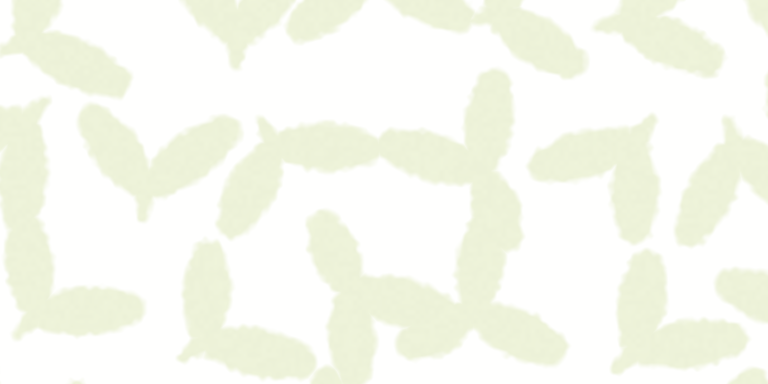
This pattern is drawn by a Shadertoy shader. Its source:

```glsl
// Pale green leaf sprigs scattered over a white ground, with soft ragged edges.
#define CELL 0.385        // spacing of sprigs, in canvas heights
#define JITTER 0.12       // random shift of each sprig
#define LEAF_LENGTH 0.20  // spine length of a leaf
#define LEAF_RADIUS 0.063 // half width at the middle of a leaf
#define EDGE_SOFT 0.010   // half width of the edge blend
#define EDGE_RAGGED 0.012 // depth of the edge wobble
#define MOTTLE 0.012      // faint unevenness of the green
#define WHITE vec3(1.0, 1.0, 0.998)
#define GREEN vec3(0.93, 0.95, 0.85)

float hash(vec2 p) {
    vec3 q = fract(p.xyx * vec3(0.1031, 0.1030, 0.0973));
    q += dot(q, q.yzx + 33.33);
    return fract((q.x + q.y) * q.z);
}

float noise(vec2 p) {
    vec2 i = floor(p), f = fract(p);
    f = f * f * (3.0 - 2.0 * f);
    return mix(mix(hash(i), hash(i + vec2(1, 0)), f.x),
               mix(hash(i + vec2(0, 1)), hash(i + vec2(1, 1)), f.x), f.y);
}

vec2 direction(float angle) {
    return vec2(cos(angle), sin(angle));
}

// Blunt leaf growing from the origin, widest in the middle
float leaf(vec2 p, float angle, float len) {
    vec2 axis = direction(angle);
    p -= axis * 0.035;
    float t = clamp(dot(p, axis) / len, 0.0, 1.0);
    float radius = LEAF_RADIUS * mix(0.70, 1.0, sin(3.14159 * t));
    return length(p - axis * len * t) - radius;
}

// Short stem that thins out away from the leaves
float stem(vec2 p, float angle) {
    vec2 axis = direction(angle);
    float t = clamp(dot(p, axis) / 0.07, 0.0, 1.0);
    return length(p - axis * 0.07 * t) - mix(0.032, 0.012, t);
}

// Two leaves in a V, sometimes a third one on the far side
float sprig(vec2 p, vec2 id) {
    float heading = mix(0.1, 2.4, hash(id + 11.3));
    if (hash(id + 23.7) < 0.25) heading += 3.14159;
    float spread = mix(0.55, 1.02, hash(id + 37.1));
    vec2 shift = vec2(hash(id + 41.9), hash(id + 53.3)) - 0.5;
    p -= shift * JITTER - direction(heading) * 0.09;

    float lenA = LEAF_LENGTH * mix(0.85, 1.15, hash(id + 61.7));
    float lenB = LEAF_LENGTH * mix(0.85, 1.15, hash(id + 71.1));
    float d = min(leaf(p, heading + spread, lenA), leaf(p, heading - spread, lenB));
    d = min(d, stem(p, heading + 3.14159));
    if (hash(id + 83.9) < 0.2)
        d = min(d, leaf(p, heading + spread + 2.2, LEAF_LENGTH * 0.7));
    return d;
}

// Nearest sprig on a grid with staggered rows
float foliage(vec2 p) {
    float d = 1.0;
    float row = floor(p.y / CELL);
    for (int j = -1; j <= 1; j++) {
        float y = row + float(j);
        float stagger = 0.5 * mod(y, 2.0);
        float column = floor(p.x / CELL - stagger);
        for (int i = -1; i <= 1; i++) {
            vec2 id = vec2(column + float(i), y);
            vec2 center = (id + 0.5 + vec2(stagger, 0.0)) * CELL;
            d = min(d, sprig(p - center, id + 7.0));
        }
    }
    return d;
}

void mainImage(out vec4 fragColor, in vec2 fragCoord) {
    vec2 p = fragCoord / iResolution.y;

    // Ragged outline, blended over at least one pixel
    float d = foliage(p) + (noise(p * 60.0) - 0.5) * EDGE_RAGGED;
    float soft = max(EDGE_SOFT, 0.7 / iResolution.y);
    float cover = 1.0 - smoothstep(-soft, soft, d);

    vec3 green = GREEN + (noise(p * 80.0) - 0.5) * MOTTLE;
    fragColor = vec4(mix(WHITE, green, cover), 1.0);
}
```
